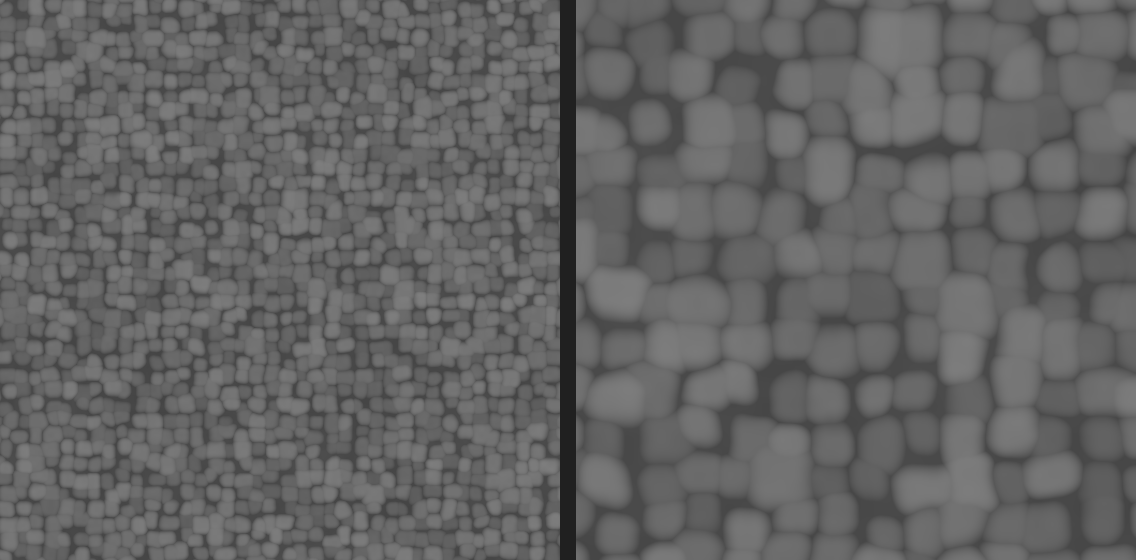
Left, the full canvas; right, a detail of the centre.
Write a three.js fragment shader that draws this texture.

```glsl
// Grey bed of small packed pebbles: a jittered grid of rounded-box domes of
// random height, joined by a slightly smoothed maximum, so that higher domes
// overlap lower ones and dark creases form between them.

#define GRID 38.0          // pebbles across the canvas
#define JITTER 0.52        // spread of pebble centres within a cell
#define STRETCH 0.24       // largest extra half-length along an axis
#define TOP_LOW 0.372      // grey of the deepest pebble tops
#define TOP_HIGH 0.482     // grey of the highest pebble tops
#define EDGE_DROP 0.135    // darkening from a pebble's top to its rim
#define GAP_GREY 0.285     // grey of the deepest gaps
#define BLEND 0.010        // softness of the creases
#define PATCH_GAIN 0.024   // strength of the broad light and dark patches
#define MOTTLE_GAIN 0.014  // strength of the mottling on the pebbles

varying vec2 vUv;

// Two random values per cell, without sine
vec2 hash2(vec2 cell) {
  vec3 p = fract(vec3(cell.xyx) * vec3(0.1031, 0.1030, 0.0973));
  p += dot(p, p.yzx + 33.33);
  return fract((p.xx + p.yz) * p.zy);
}

float valueNoise(vec2 p) {
  vec2 cell = floor(p);
  vec2 f = fract(p);
  f = f * f * (3.0 - 2.0 * f);
  float low = mix(hash2(cell).x, hash2(cell + vec2(1.0, 0.0)).x, f.x);
  float high = mix(hash2(cell + vec2(0.0, 1.0)).x, hash2(cell + 1.0).x, f.x);
  return mix(low, high, f.y);
}

float smoothMax(float a, float b, float k) {
  float h = max(k - abs(a - b), 0.0) / k;
  return max(a, b) + 0.25 * h * h * k;
}

// Grey of one dome at an offset from its centre
float pebble(vec2 offset, vec2 cell) {
  vec2 shape = hash2(cell + 71.0);
  vec2 size = hash2(cell + 157.0);
  vec2 core = 0.07 + STRETCH * shape * shape * shape;
  float radius = mix(0.42, 0.54, size.x);
  float d = length(max(abs(offset) - core, 0.0)) / radius;
  return mix(TOP_LOW, TOP_HIGH, size.y) - EDGE_DROP * d * d * d;
}

// Highest dome among the neighbouring cells
float pebbleBed(vec2 p) {
  vec2 home = floor(p);
  float grey = GAP_GREY;
  for (int y = -1; y <= 1; y++) {
    for (int x = -1; x <= 1; x++) {
      vec2 cell = home + vec2(float(x), float(y));
      vec2 centre = cell + 0.5 + JITTER * (hash2(cell) - 0.5);
      grey = smoothMax(grey, pebble(p - centre, cell), BLEND);
    }
  }
  return grey;
}

void main() {
  vec2 p = vUv * GRID;

  // A gentle warp keeps the outlines from being too regular
  vec2 warp = vec2(valueNoise(p * 1.3 + 11.0), valueNoise(p * 1.3 + 47.0));
  float grey = pebbleBed(p + 0.22 * (warp - 0.5));

  // Broad patches and faint surface mottling
  grey += PATCH_GAIN * (valueNoise(p * 0.28 + 5.0) - 0.5);
  grey += MOTTLE_GAIN * (valueNoise(p * 2.6 + 29.0) - 0.5);

  gl_FragColor = vec4(vec3(grey), 1.0);
}
```
